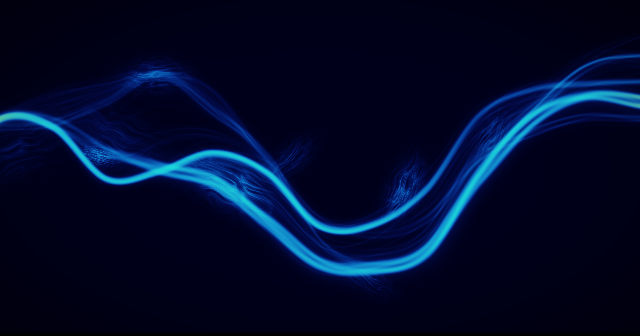
Give the GLSL for this background, as a Shadertoy shader.

```glsl
// Glowing silk-like waves of blue and cyan light over a midnight backdrop.
// Four guide curves carry bundles of fine filaments, with woven veils between them
// and fibrous tufts around them; the summed energy is mapped to a colour ramp.

const float CELLS = 12.0;      // canvas width in curve cells
const float EXPOSURE = 0.30;   // energy to brightness
const float HAIR = 0.016;      // half width of one veil hair
const int STRANDS = 8;
const int HAIRS = 28;
const int TUFTS = 9;

// Curve heights in cells, one per cell, with a ghost point at both ends.
const float CREST[15] = float[15](3.08, 4.05, 3.90, 2.94, 3.08, 3.41, 3.05, 2.06,
    2.09, 2.75, 4.13, 4.61, 4.72, 4.75, 4.75);
const float KEEL[15] = float[15](3.08, 4.05, 3.98, 3.47, 3.14, 2.88, 2.14, 1.36,
    1.27, 1.59, 2.97, 4.05, 4.48, 4.38, 4.10);
const float ARCH[15] = float[15](3.70, 3.90, 3.97, 4.38, 4.88, 4.20, 3.34, 1.75,
    1.31, 1.60, 3.15, 4.17, 5.00, 5.22, 5.10);
const float DRIFT[15] = float[15](3.60, 4.10, 4.53, 4.77, 4.95, 4.53, 3.23, 2.19,
    1.88, 2.19, 3.31, 3.81, 4.09, 4.05, 4.00);

// Tufts: centre x, centre y, length, angle; then strength.
const vec4 TUFT[TUFTS] = vec4[TUFTS](
    vec4(2.90, 4.85, 0.60, 0.0), vec4(5.45, 3.30, 0.55, 0.7), vec4(7.57, 2.75, 0.60, 1.15),
    vec4(6.90, 1.05, 0.50, -0.5), vec4(1.85, 3.37, 0.35, -0.3), vec4(4.35, 2.80, 0.80, -0.5),
    vec4(0.20, 3.45, 1.00, 0.3), vec4(2.20, 3.75, 0.90, -0.4), vec4(9.20, 3.70, 0.55, 1.1));
const float TUFT_POWER[TUFTS] = float[TUFTS](2.0, 1.5, 3.2, 1.4, 4.0, 4.0, 1.1, 1.1, 1.6);

const vec3 RAMP[6] = vec3[6](vec3(0.0, 0.0, 0.10), vec3(0.01, 0.04, 0.28),
    vec3(0.02, 0.17, 0.53), vec3(0.04, 0.40, 0.73), vec3(0.08, 0.61, 0.82), vec3(0.11, 0.88, 0.86));
const vec3 TIP = vec3(0.40, 0.72, 0.58);

float hash(vec2 p) {
    vec3 q = fract(p.xyx * 0.1031);
    q += dot(q, q.yzx + 33.33);
    return fract((q.x + q.y) * q.z);
}

float noise(vec2 p) {
    vec2 i = floor(p), f = fract(p);
    f = f * f * (3.0 - 2.0 * f);
    return mix(mix(hash(i), hash(i + vec2(1, 0)), f.x),
               mix(hash(i + vec2(0, 1)), hash(i + vec2(1, 1)), f.x), f.y);
}

float span(float x, float a, float b, float fade) {
    return smoothstep(a - fade, a + fade, x) * (1.0 - smoothstep(b - fade, b + fade, x));
}

// Catmull-Rom curve: height and slope at x.
vec2 curve(float heights[15], float x) {
    int i = int(clamp(floor(x), 0.0, CELLS - 1.0));
    float t = x - float(i);
    float a = heights[i], b = heights[i + 1], c = heights[i + 2], d = heights[i + 3];
    float k1 = 0.5 * (c - a), k2 = a - 2.5 * b + 2.0 * c - 0.5 * d, k3 = 1.5 * (b - c) + 0.5 * (d - a);
    return vec2(b + t * (k1 + t * (k2 + t * k3)), k1 + t * (2.0 * k2 + 3.0 * t * k3));
}

float line(float y, vec2 guide, float width) {
    float d = (y - guide.x) * inversesqrt(1.0 + guide.y * guide.y) / width;
    return exp(-d * d);
}

// Several strands weaving around one curve, with a soft halo.
float bundle(vec2 p, vec2 guide, float spread, float width, float seed) {
    float sum = 0.35 * line(p.y, guide, spread * 2.2 + width);
    for (int i = 0; i < STRANDS; i++) {
        float r = hash(vec2(float(i), seed));
        float sway = sin(p.x * (0.5 + r) + 40.0 * r) * spread * sqrt(1.0 + guide.y * guide.y);
        sum += line(p.y, guide + vec2(sway, 0.0), width) * (0.3 + 0.7 * r);
    }
    return sum;
}

// Fine hairs spread across the gap between two curves.
float veil(vec2 p, vec2 a, vec2 b, float width, float seed) {
    float sum = 0.0;
    for (int i = 0; i < HAIRS; i++) {
        float r = hash(vec2(float(i), seed)), s = hash(vec2(seed, float(i) + 7.0));
        float t = 1.2 * r - 0.1 + 0.22 * sin(p.x * (0.6 + s) + 30.0 * s);
        float fade = 0.5 + 0.5 * sin(p.x * (0.8 + r) + 50.0 * s);
        vec2 guide = mix(a, b, t);
        sum += fade * (line(p.y, guide, width) + 0.22 * line(p.y, guide, width * 6.0));
    }
    return sum;
}

float tuft(vec2 p, vec4 shape) {
    float c = cos(shape.w), s = sin(shape.w);
    vec2 q = mat2(c, -s, s, c) * (p - shape.xy) / (shape.z * vec2(1.0, 0.5));
    vec2 f = q + 0.5 * vec2(noise(p * 3.0), noise(p * 3.0 + 19.0));
    float fibre = 1.0 - abs(2.0 * noise(f * vec2(2.0, 7.0) + shape.xy * 9.0) - 1.0);
    float fine = 1.0 - abs(2.0 * noise(f * vec2(4.0, 16.0) + shape.yx * 5.0) - 1.0);
    return exp(-1.6 * dot(q, q)) * (0.12 + 0.5 * fibre * fibre + 0.6 * fibre * pow(fine, 3.0));
}

void mainImage(out vec4 fragColor, in vec2 fragCoord) {
    vec2 uv = fragCoord / iResolution.xy;
    vec2 p = vec2(uv.x * CELLS, uv.y * CELLS * 0.5234);
    float hair = max(HAIR, 0.7 * CELLS / iResolution.x);
    vec2 crest = curve(CREST, p.x), keel = curve(KEEL, p.x);
    vec2 arch = curve(ARCH, p.x), drift = curve(DRIFT, p.x);

    // Main ribbons
    float energy = bundle(p, crest, 0.035, 0.035, 1.0) * mix(1.7, 0.45, smoothstep(6.5, 9.0, p.x));
    energy += bundle(p, keel, 0.085, 0.045, 2.0) * mix(0.35, 1.8, smoothstep(1.5, 4.0, p.x));
    energy += bundle(p, arch, 0.06, 0.025, 3.0) * mix(0.30, 0.65, smoothstep(7.0, 9.0, p.x));
    energy += bundle(p, drift, 0.06, 0.025, 4.0) * mix(0.12, 0.40, smoothstep(6.0, 9.0, p.x));

    // Veils between the ribbons
    energy += 0.32 * veil(p, crest, keel, hair, 5.0) * span(p.x, 3.7, 10.2, 0.7);
    energy += 0.16 * veil(p, arch, crest, hair, 6.0) * span(p.x, 1.2, 4.8, 0.8);
    energy += 0.14 * veil(p, drift, arch, hair, 7.0) * span(p.x, 0.5, 5.0, 0.8);
    energy += 0.18 * veil(p, arch + vec2(0.25, 0.0), keel, hair, 8.0) * smoothstep(8.5, 10.0, p.x);

    // Fibrous tufts
    for (int i = 0; i < TUFTS; i++) energy += TUFT_POWER[i] * tuft(p, TUFT[i]);

    // Colour ramp, warm tips, vignette and dark lower rim
    float level = 5.0 * (1.0 - exp(-EXPOSURE * energy));
    int band = int(min(level, 4.0));
    vec3 color = mix(RAMP[band], RAMP[band + 1], level - float(band));
    float tip = exp(-3.0 * min(p.x, CELLS - p.x)) * smoothstep(2.5, 4.5, level);
    color = mix(color, TIP, 0.7 * tip);
    color *= 1.0 - 0.45 * smoothstep(0.35, 0.75, length(uv - 0.5)) * (1.0 - level / 5.0);
    color *= smoothstep(0.006, 0.014, uv.y);
    fragColor = vec4(color, 1.0);
}
```
